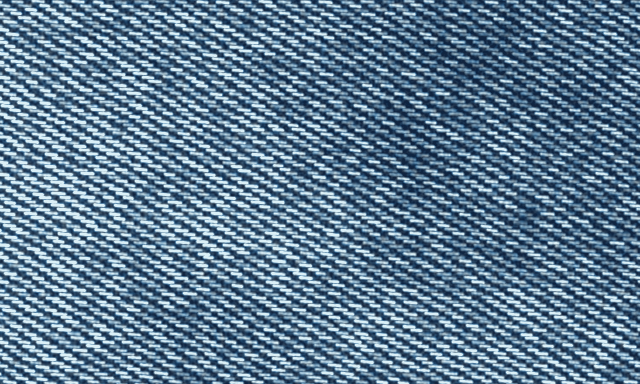
This texture is drawn by a Shadertoy shader. Its source:

```glsl
// Worn blue denim: a fine diagonal twill of short soft stitches with faded patches.

const float REPEATS_ACROSS = 31.0;  // stitches along one row
const float ROWS_DOWN = 96.0;       // thread rows; three rows make one twill repeat
const float TWILL_STEPS = 3.0;
const float STITCH_ASPECT = 5.15;   // repeat width measured in row heights

const vec3 NAVY   = vec3(0.06, 0.14, 0.25);
const vec3 INDIGO = vec3(0.19, 0.31, 0.42);
const vec3 DENIM  = vec3(0.32, 0.45, 0.56);
const vec3 SKY    = vec3(0.47, 0.60, 0.69);
const vec3 PALE   = vec3(0.64, 0.76, 0.83);
const vec3 WHITE  = vec3(0.86, 0.94, 0.97);

float hash(vec2 p) {
    vec3 q = fract(vec3(p.xyx) * vec3(0.1031, 0.1030, 0.0973));
    q += dot(q, q.yzx + 33.33);
    return fract((q.x + q.y) * q.z);
}

vec2 gradientAt(vec2 cell) {
    float angle = 6.2832 * hash(cell);
    return vec2(cos(angle), sin(angle));
}

// Gradient noise, roughly -0.7 to 0.7
float noise(vec2 p) {
    vec2 i = floor(p), f = p - i;
    vec2 w = f * f * f * (f * (f * 6.0 - 15.0) + 10.0);
    vec2 e = vec2(1.0, 0.0);
    float a = dot(gradientAt(i), f);
    float b = dot(gradientAt(i + e.xy), f - e.xy);
    float c = dot(gradientAt(i + e.yx), f - e.yx);
    float d = dot(gradientAt(i + e.xx), f - e.xx);
    return mix(mix(a, b, w.x), mix(c, d, w.x), w.y);
}

float fbm(vec2 p) {
    float sum = 0.0, gain = 0.6;
    for (int i = 0; i < 4; i++) {
        sum += gain * noise(p);
        p = p * 2.03 + 17.3;
        gain *= 0.5;
    }
    return sum;
}

float softPatch(vec2 p, vec2 centre, vec2 radius) {
    vec2 q = (p - centre) / radius;
    return exp(-dot(q, q));
}

// Broad fading: positive where the dye is rubbed away
float wearAt(vec2 uv) {
    float wear = 0.14 - 0.25 * uv.x;
    wear += 0.17 * softPatch(uv, vec2(0.05, 0.52), vec2(0.20, 0.30));
    wear += 0.14 * softPatch(uv, vec2(0.42, 0.40), vec2(0.15, 0.22));
    wear += 0.18 * softPatch(uv, vec2(0.82, 0.06), vec2(0.28, 0.20));
    wear -= 0.14 * softPatch(uv, vec2(0.72, 0.82), vec2(0.20, 0.20));
    wear -= 0.12 * softPatch(uv, vec2(0.64, 0.52), vec2(0.06, 0.20));
    wear -= 0.10 * softPatch(uv, vec2(0.30, 0.18), vec2(0.15, 0.14));
    wear += 0.16 * fbm(uv * vec2(5.0, 4.0));
    wear += 0.12 * noise(uv * vec2(48.0, 4.0));  // upright streaks
    return wear;
}

// One rounded stitch: x = soft coverage, y = its random shade
vec2 stitch(vec2 grid, float row, float pixel) {
    float along = grid.x + row / TWILL_STEPS + 0.08 * (hash(vec2(row, 7.0)) - 0.5);
    vec2 id = vec2(floor(along), row) + 50.0;
    vec2 p = vec2((fract(along) - 0.5) * STITCH_ASPECT, grid.y - row - 0.5);
    p += (vec2(hash(id + 19.0), hash(id + 31.0)) - 0.5) * vec2(0.5, 0.20);
    p.y += 0.10 * p.x;
    float halfLength = 0.95 + 0.45 * hash(id + 73.0);
    float d = length(vec2(max(abs(p.x) - halfLength, 0.0), p.y)) - 0.56;
    float soft = 0.4 * pixel;
    return vec2(1.0 - smoothstep(-0.46 - soft, 0.14 + soft, d), hash(id));
}

float ramp(float from, float to, float t) {
    return clamp((t - from) / (to - from), 0.0, 1.0);
}

vec3 dyeColour(float tone) {
    vec3 c = mix(NAVY, INDIGO, ramp(0.08, 0.30, tone));
    c = mix(c, DENIM, ramp(0.30, 0.48, tone));
    c = mix(c, SKY, ramp(0.48, 0.65, tone));
    c = mix(c, PALE, ramp(0.65, 0.80, tone));
    return mix(c, WHITE, ramp(0.80, 0.97, tone));
}

void mainImage(out vec4 fragColor, in vec2 fragCoord) {
    vec2 uv = fragCoord / iResolution.xy;
    float pixel = ROWS_DOWN / iResolution.y;

    // Thread grid with a gentle wander
    vec2 grid = uv * vec2(REPEATS_ACROSS, ROWS_DOWN);
    grid += vec2(0.14, 0.60) * vec2(noise(uv * 9.0 + 4.0), noise(uv * 7.0));

    float wear = wearAt(uv);
    float fibre = noise(grid * vec2(6.0, 1.3));
    float ground = 0.15 + 0.30 * wear + 0.24 * fibre;  // shadow between threads
    float tone = ground;

    // Neighbouring rows overlap where stitches tilt
    for (int k = -1; k <= 1; k++) {
        vec2 s = stitch(grid, floor(grid.y) + float(k), pixel);
        float peak = 0.88 + 0.44 * (s.y - 0.5) + 0.75 * wear + 0.24 * fibre;
        tone = max(tone, mix(ground, peak, s.x));
    }

    // Uneven dye, strongest in the middle tones
    vec3 colour = dyeColour(tone);
    float middle = clamp(4.0 * tone * (1.0 - tone), 0.0, 1.0);
    float dye = middle * noise(grid * vec2(3.1, 0.9) + 9.0);
    colour += dye * vec3(-0.10, 0.0, 0.08);
    fragColor = vec4(clamp(colour, 0.0, 1.0), 1.0);
}
```
